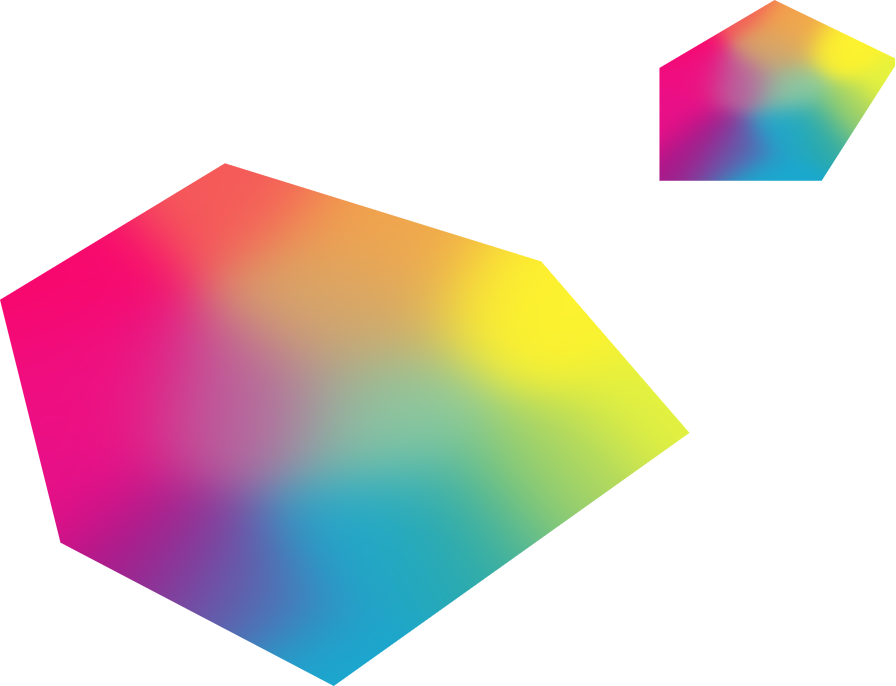
Write a WebGL 2 fragment shader that draws this background.

```glsl
#version 300 es
precision highp float;
// Two convex polygons on white, each filled with the same rainbow mesh gradient.

uniform vec2 u_resolution;
out vec4 fragColor;

const float ASPECT = 512.0 / 392.0;
const vec3 PAPER = vec3(1.0);
const float BLEND_RADIUS = 0.13;   // softness of the mesh gradient
const int CORNERS = 6;
const int ANCHORS = 16;

// Corners run clockwise, in fractions of the canvas
const vec2 LARGE_SHAPE[CORNERS] = vec2[](
  vec2(0.0, 0.563), vec2(0.251, 0.762), vec2(0.604, 0.619),
  vec2(0.7695, 0.369), vec2(0.3725, 0.0), vec2(0.0675, 0.209));
const vec2 SMALL_SHAPE[CORNERS] = vec2[](
  vec2(0.736, 0.901), vec2(0.8645, 1.0), vec2(0.999, 0.915),
  vec2(0.999, 0.904), vec2(0.917, 0.7365), vec2(0.736, 0.7365));

// Gradient anchors, in fractions of a shape's bounding box
const vec2 ANCHOR_POS[ANCHORS] = vec2[](
  vec2(0.08, 0.80), vec2(0.33, 0.97), vec2(0.56, 0.87), vec2(0.78, 0.73),
  vec2(1.00, 0.52), vec2(0.81, 0.38), vec2(0.68, 0.29), vec2(0.54, 0.28),
  vec2(0.48, 0.00), vec2(0.33, 0.18), vec2(0.21, 0.24), vec2(0.07, 0.38),
  vec2(0.15, 0.58), vec2(0.35, 0.54), vec2(0.55, 0.51), vec2(0.50, 0.72));
const vec3 ANCHOR_COLOR[ANCHORS] = vec3[](
  vec3(0.97, 0.03, 0.43), vec3(0.96, 0.35, 0.35),
  vec3(0.95, 0.65, 0.29), vec3(0.99, 0.95, 0.18),
  vec3(0.90, 0.95, 0.24), vec3(0.68, 0.84, 0.38),
  vec3(0.16, 0.66, 0.66), vec3(0.11, 0.66, 0.81),
  vec3(0.10, 0.66, 0.81), vec3(0.33, 0.42, 0.70),
  vec3(0.67, 0.08, 0.53), vec3(0.92, 0.06, 0.53),
  vec3(0.94, 0.05, 0.50), vec3(0.72, 0.38, 0.62),
  vec3(0.54, 0.79, 0.63), vec3(0.83, 0.65, 0.42));

// Normalised Gaussian blend of the anchor colours
vec3 meshGradient(vec2 q) {
  vec3 sum = vec3(0.0);
  float total = 0.0;
  for (int i = 0; i < ANCHORS; i++) {
    vec2 offset = (q - ANCHOR_POS[i]) / BLEND_RADIUS;
    float weight = exp(-dot(offset, offset));
    sum += weight * ANCHOR_COLOR[i];
    total += weight;
  }
  return sum / max(total, 1e-20);
}

// Paints one convex polygon, its gradient fitted to its bounding box
vec3 paintShape(vec3 base, vec2 uv, vec2 corners[CORNERS]) {
  vec2 scale = vec2(ASPECT, 1.0);
  vec2 low = corners[0];
  vec2 high = corners[0];
  float dist = -1e3;
  for (int i = 0; i < CORNERS; i++) {
    vec2 a = corners[i];
    vec2 edge = (corners[(i + 1) % CORNERS] - a) * scale;
    vec2 outward = normalize(vec2(-edge.y, edge.x));
    dist = max(dist, dot((uv - a) * scale, outward));
    low = min(low, a);
    high = max(high, a);
  }
  float coverage = clamp(0.5 - dist * u_resolution.y, 0.0, 1.0);
  vec2 local = clamp((uv - low) / (high - low), 0.0, 1.0);
  return mix(base, meshGradient(local), coverage);
}

void main() {
  vec2 uv = gl_FragCoord.xy / u_resolution;
  vec3 color = paintShape(PAPER, uv, LARGE_SHAPE);
  color = paintShape(color, uv, SMALL_SHAPE);
  fragColor = vec4(color, 1.0);
}
```
